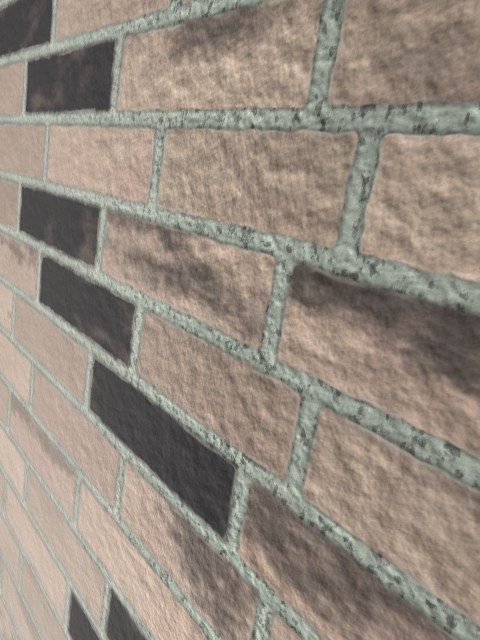
Reproduce this texture procedurally as a Shadertoy shader.

```glsl
const vec2  VANISH = vec2(-0.434, 0.248);  // where the courses converge, in canvas widths, y down
const float COURSE_STEP = 0.267;           // slope between neighbouring courses
const float TILT = 0.0655;                 // vertical foreshortening
const vec2  RUN = vec2(-1.736, 0.41);      // brick spacing along the wall, joint lean
const vec2  BOND_SHIFT = vec2(0.25, 0.60); // joint offset of even and odd courses
const float CUT_BRICK = 0.18;              // shortening of one brick in even courses
const float BRICK_LENGTH = 3.0;            // in course heights
const float HALF_JOINT = 0.092;
const float CORNER = 0.05;
const float DARK_STEP = 0.22;              // drift of dark bricks per course
const float DARK_START = -2.6;
const float SCORCHED_COURSE = 1.0;

const vec3 CLAY = vec3(0.635, 0.552, 0.498);
const vec3 BUFF = vec3(0.715, 0.645, 0.575);
const vec3 SOOT = vec3(0.255, 0.240, 0.235);
const vec3 CHARCOAL = vec3(0.235, 0.230, 0.230);
const vec3 MORTAR = vec3(0.610, 0.640, 0.595);
const vec3 LIME = vec3(0.740, 0.720, 0.670);
const vec3 HAZE = vec3(0.830, 0.795, 0.765);

float hash(vec2 p) {
    vec3 q = fract(vec3(p.xyx) * 0.1031);
    q += dot(q, q.yzx + 33.33);
    return fract((q.x + q.y) * q.z);
}

float noise(vec2 p) {
    vec2 i = floor(p), f = fract(p);
    f = f * f * (3.0 - 2.0 * f);
    return mix(mix(hash(i), hash(i + vec2(1, 0)), f.x),
               mix(hash(i + vec2(0, 1)), hash(i + vec2(1, 1)), f.x), f.y);
}

float fbm(vec2 p) {
    float sum = 0.0, amp = 0.5;
    for (int i = 0; i < 5; i++) {
        sum += amp * noise(p);
        p = mat2(1.6, 1.2, -1.2, 1.6) * p + 7.3;
        amp *= 0.5;
    }
    return sum;
}

// Slope of a rough surface towards the light
float relief(vec2 p, vec2 toLight) {
    return fbm(p) - fbm(p + toLight);
}

float roundBox(vec2 p, vec2 halfSize, float r) {
    vec2 d = abs(p) - halfSize + r;
    return length(max(d, 0.0)) + min(max(d.x, d.y), 0.0) - r;
}

void mainImage(out vec4 fragColor, in vec2 fragCoord) {
    vec2 uv = fragCoord / iResolution.xy;
    vec2 view = vec2(uv.x, (1.0 - uv.y) * 4.0 / 3.0);

    // Perspective onto the wall plane
    vec2 rel = view - VANISH;
    float depth = rel.x - TILT * rel.y;
    vec2 wall = vec2(RUN.x + RUN.y * rel.y, rel.y / COURSE_STEP) / depth;
    float pixel = fwidth(wall.y);
    float focus = smoothstep(0.0, 0.5, uv.x);
    float soft = pixel + mix(0.03, 0.006, focus);

    // Running bond
    float row = floor(wall.y);
    float odd = mod(row, 2.0);
    float along = wall.x + mix(BOND_SHIFT.x, BOND_SHIFT.y, odd);
    along += (1.0 - odd) * CUT_BRICK * smoothstep(-2.2, -1.5, wall.x);
    vec2 id = vec2(floor(along), row);
    vec2 local = (vec2(fract(along), fract(wall.y)) - 0.5) * vec2(BRICK_LENGTH, 1.0);
    vec2 grain = local + 13.0 * vec2(hash(id + 41.0), hash(id + 67.0));
    vec2 plane = wall * vec2(BRICK_LENGTH, 1.0) + 40.0;

    // Ragged brick outline
    float ragged = (fbm(plane * 7.0) - 0.48) * 0.055;
    vec2 halfSize = vec2(BRICK_LENGTH, 1.0) * 0.5 - HALF_JOINT;
    float edge = roundBox(local, halfSize, CORNER) + ragged;
    float brickMask = 1.0 - smoothstep(-soft, soft, edge);

    // Fired clay with tone varying from brick to brick
    float tone = hash(id + 19.0);
    float patches = fbm(grain * vec2(1.5, 2.4));
    vec3 brick = mix(CLAY, BUFF, clamp(tone * 0.7 + (patches - 0.45) * 0.9, 0.0, 1.0));
    brick *= 0.91 + 0.16 * hash(id + 83.0);

    // Scorch marks, strongest along one course
    float burn = max(0.75 * smoothstep(0.45, 0.95, hash(id + 5.0)),
                     0.9 * exp(-2.5 * abs(row - SCORCHED_COURSE)));
    float cloud = fbm(grain * vec2(0.9, 2.0) + 3.0) - local.y * 0.4;
    cloud += 0.25 * (fbm(grain * 9.0) - 0.5) - 0.06 * abs(local.x);
    brick = mix(brick, SOOT, burn * 0.85 * smoothstep(0.40, 0.75, cloud));

    // Diagonal drift of charcoal bricks
    float drift = row * DARK_STEP;
    bool dark = id.x == floor(drift + DARK_START) && abs(fract(drift) - 0.5) < 0.3;
    if (dark) brick = mix(CHARCOAL, CLAY, 0.35 * smoothstep(0.48, 0.85, patches));

    // Craggy face and pale chipped rim
    float crag = relief(grain * vec2(6.0, 8.0), vec2(-0.25, 0.45));
    float pitting = relief(grain * 24.0, vec2(-0.3, 0.5));
    brick *= 1.0 + mix(0.25, 1.0, focus) * (0.65 * crag + 0.38 * pitting);
    float rim = smoothstep(-0.045, -0.005, edge) * smoothstep(0.4, 0.62, fbm(plane * 3.0));
    brick = mix(brick, LIME, 0.5 * rim);

    // Rounded, pitted mortar
    float across = fract(wall.y + 0.5) - 0.5;
    float bed = 1.0 - smoothstep(HALF_JOINT, HALF_JOINT * 1.5, abs(across));
    float grit = relief(plane * vec2(15.0, 18.0), vec2(-0.3, 0.5));
    float pits = smoothstep(0.53, 0.72, fbm(plane * vec2(20.0, 13.0) + 9.0));
    vec3 mortar = MORTAR * (0.95 + 0.18 * fbm(plane * 2.0));
    mortar *= 1.0 + mix(0.3, 1.0, focus) * (0.65 * grit - 0.32 * pits);
    mortar *= 1.0 - 0.9 * bed * across;
    mortar *= 1.0 - 0.24 * (1.0 - smoothstep(0.0, 0.035 + soft, edge));

    // Side light and pale haze in the distance
    vec3 color = mix(mortar, brick, brickMask);
    color *= mix(1.12, 0.90, smoothstep(0.0, 1.0, uv.x)) * mix(1.03, 0.95, uv.y);
    float haze = (1.0 - smoothstep(0.0, 0.55, uv.x)) * mix(0.42, 0.12, uv.y);
    color = mix(color, HAZE, haze * (dark ? mix(1.0, 0.4, brickMask) : 1.0));
    fragColor = vec4(clamp(color, 0.0, 1.0), 1.0);
}
```
